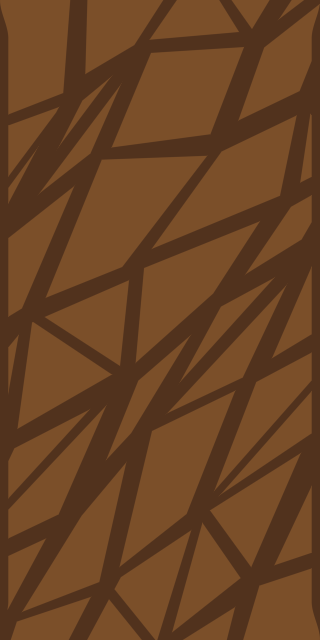
This pattern is drawn by a Shadertoy shader. Its source:

```glsl
// Irregular slanted brown panels separated by dark tapering bands.

const vec3 PANEL_COLOR = vec3(0.482, 0.310, 0.161);
const vec3 BAND_COLOR = vec3(0.318, 0.196, 0.114);

// Columns are the shallow and the steep side of one lattice cell.
const mat2 LATTICE = mat2(0.335, 0.195, 0.165, 0.405);

// Sine-free hash: two values in 0..1.
vec2 hash22(vec2 p) {
    vec3 q = fract(p.xyx * vec3(0.1031, 0.1030, 0.0973));
    q += dot(q, q.yzx + 33.33);
    return fract((q.xx + q.yz) * q.zy);
}

// Jittered lattice node; the shallow rows flatten towards the top.
vec2 nodePosition(vec2 id, float jitter) {
    vec2 p = LATTICE * id + (hash22(id + 17.0) - 0.5) * jitter;
    p.y -= 0.3 * (p.x - 0.5) * smoothstep(1.2, 1.9, p.y);
    return p;
}

// Signed distance to line a-b moved left by a different inset at each end.
// Negative on the left side.
float insetEdge(vec2 p, vec2 a, vec2 b, vec2 inset) {
    vec2 along = normalize(b - a);
    vec2 left = vec2(-along.y, along.x);
    a += left * inset.x;
    b += left * inset.y;
    along = normalize(b - a);
    return dot(p - a, vec2(along.y, -along.x));
}

// Distance to the two halves left after cutting along a-b.
float splitHalves(vec2 p, vec2 a, vec2 b, vec2 inset) {
    return min(insetEdge(p, a, b, inset), insetEdge(p, b, a, inset.yx));
}

// Distance to one panel: an inset quad, sometimes split into triangles.
float panelDistance(vec2 p, vec2 id, float jitter) {
    vec2 corner[4];
    for (int i = 0; i < 4; i++) {
        vec2 offset = vec2(i == 1 || i == 2, i >= 2);
        corner[i] = nodePosition(id + offset, jitter);
    }
    float d = -1e3;
    for (int i = 0; i < 4; i++) {
        vec2 inset = mix(vec2(0.008), vec2(0.041), hash22(id * 4.0 + float(i) * 31.7));
        d = max(d, insetEdge(p, corner[i], corner[(i + 1) % 4], inset));
    }
    vec2 choice = hash22(id + 71.0);
    vec2 cut = mix(vec2(0.007), vec2(0.024), hash22(id + 113.0));
    if (choice.x < 0.2) {
        d = max(d, splitHalves(p, corner[0], corner[2], cut));
    } else if (choice.x < 0.45) {
        d = max(d, splitHalves(p, corner[1], corner[3], cut));
    }
    return d;
}

// Nearest panel among the surrounding lattice cells.
float allPanels(vec2 p, float jitter) {
    vec2 home = floor(inverse(LATTICE) * p);
    float d = 1e3;
    for (int y = -2; y <= 2; y++) {
        for (int x = -2; x <= 2; x++) {
            d = min(d, panelDistance(p, home + vec2(x, y), jitter));
        }
    }
    return d;
}

// Dark side borders that taper away at the top and bottom.
float sideBorder(vec2 p, float height, float width) {
    float nearEnd = min(p.y, height - p.y);
    float border = width * smoothstep(0.0, 0.12, nearEnd);
    return border - min(p.x, 1.0 - p.x);
}

void mainImage(out vec4 fragColor, in vec2 fragCoord) {
    vec2 p = fragCoord / iResolution.x;
    float height = iResolution.y / iResolution.x;
    float pixel = 1.0 / iResolution.x;

    float d = max(allPanels(p, 0.15), sideBorder(p, height, 0.026));
    float band = smoothstep(-0.7 * pixel, 0.7 * pixel, d);
    fragColor = vec4(mix(PANEL_COLOR, BAND_COLOR, band), 1.0);
}
```
